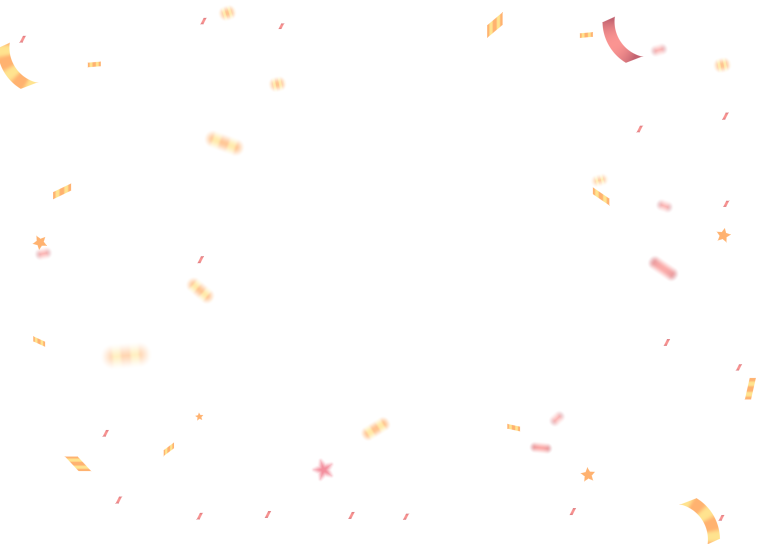
Give the GLSL for this background, as a Shadertoy shader.

```glsl
const float CANVAS_HEIGHT = 543.0;
const vec3 PAPER = vec3(1.0);
const vec3 ORANGE = vec3(1.0, 0.70, 0.44);
const vec3 YELLOW = vec3(1.0, 0.89, 0.56);
const vec3 CORAL = vec3(0.98, 0.58, 0.57);
const vec3 CRIMSON = vec3(0.76, 0.39, 0.44);
const vec3 ROSE = vec3(0.94, 0.45, 0.52);
const float BLUR_FADE = 0.055;
const float CELL = 77.0;
const float JITTER = 48.0;
const float DENSITY = 0.5;
const vec2 CLEAR_CENTRE = vec2(384.0, 310.0);
const vec2 CLEAR_RADIUS = vec2(175.0, 200.0);

vec3 hash3(vec2 p) {
    vec3 q = fract(p.xyx * vec3(0.1031, 0.1030, 0.0973) + 0.37);
    q += dot(q, q.yxz + 33.33);
    return fract((q.xxy + q.yzz) * q.zyx);
}

vec2 rotate(vec2 p, float angle) {
    float c = cos(angle), s = sin(angle);
    return vec2(c * p.x + s * p.y, c * p.y - s * p.x);
}

vec3 goldFoil(float t) {
    return mix(ORANGE, YELLOW, smoothstep(-0.7, 1.0, sin(t)));
}

// Wider blur also thins the ink
void paint(inout vec3 col, float d, float blur, vec3 ink) {
    float soft = max(blur, 0.7 * CANVAS_HEIGHT / iResolution.y);
    float cover = 1.0 - smoothstep(-soft, soft, d);
    col = mix(col, ink, cover * (1.0 - BLUR_FADE * blur));
}

float starDistance(vec2 p, float radius) {
    const vec2 k = vec2(0.80902, -0.58779);
    const vec2 m = vec2(-k.x, k.y);
    p.x = abs(p.x);
    p -= 2.0 * max(dot(k, p), 0.0) * k;
    p -= 2.0 * max(dot(m, p), 0.0) * m;
    p = vec2(abs(p.x), p.y - radius);
    vec2 edge = 0.5 * vec2(-k.y, k.x) - vec2(0.0, 1.0);
    float h = clamp(dot(p, edge) / dot(edge, edge), 0.0, radius);
    return length(p - edge * h) * sign(p.y * edge.x - p.x * edge.y);
}

void star(inout vec3 col, vec2 p, float radius, float angle, float blur, vec3 ink) {
    paint(col, starDistance(rotate(p, angle), radius), blur, ink);
}

// Foil strip: ends cut upright or level when crisp, rounded when soft
void fleck(inout vec3 col, vec2 p, vec2 extent, float angle, float blur, bool red) {
    vec2 q = rotate(p, angle);
    float shear = abs(angle) < 0.8 ? -tan(angle) : 1.0 / tan(angle);
    if (blur == 0.0) q.x += shear * q.y;
    float rounding = min(extent.y, blur);
    vec2 e = abs(q) - extent + rounding;
    float d = length(max(e, 0.0)) + min(max(e.x, e.y), 0.0) - rounding;
    float along = clamp(q.x / extent.x, -1.2, 1.2);
    vec3 ink = red ? mix(CORAL, CRIMSON, 0.6 * along * along) : goldFoil(along * 6.5 - 1.4);
    paint(col, d, blur, ink);
}

// Arc band with slanted ends, kept to one side of its circle
void ribbon(inout vec3 col, vec2 p, bool red) {
    vec2 arm = p - vec2(27.4, 18.5);
    float d = abs(length(arm) - 42.0) - 6.0;
    d = max(d, dot(arm, vec2(0.707)));
    d = max(d, dot(p - vec2(-20.0, 18.0), normalize(vec2(-5.0, 11.0))));
    d = max(d, dot(p - vec2(2.0, -23.0), normalize(vec2(7.0, -18.0))));
    float along = atan(-arm.y, -arm.x);
    float shade = clamp(abs(along - 0.55) / 0.6, 0.0, 1.0);
    vec3 ink = red ? mix(CORAL, CRIMSON, shade * shade) : goldFoil(along * 11.0 + 0.8);
    paint(col, d, 0.0, ink);
}

// Small pieces on a jittered grid around the open middle
void scatter(inout vec3 col, vec2 p) {
    vec2 cell = floor(p / CELL);
    vec2 middle = (cell + 0.5) * CELL;
    vec3 place = hash3(cell + 11.0);
    vec3 kind = hash3(cell + 47.0);
    bool inClearing = length((middle - CLEAR_CENTRE) / CLEAR_RADIUS) < 1.0;
    if (place.z > DENSITY || inClearing) return;
    vec2 q = p - middle - (place.xy - 0.5) * JITTER;
    float tilt = (kind.y - 0.5) * 1.5;
    if (kind.x < 0.5) fleck(col, q, vec2(3.0 + kind.z, 1.3), 1.1, 0.0, true);
    else if (kind.x < 0.7) fleck(col, q, vec2(6.5, 2.3), tilt, 0.0, false);
    else fleck(col, q, vec2(5.5, 2.6), tilt, 4.5, kind.z > 0.6);
}

void mainImage(out vec4 fragColor, in vec2 fragCoord) {
    vec2 p = fragCoord / iResolution.y * CANVAS_HEIGHT;
    vec3 col = PAPER;
    scatter(col, p);

    // Large soft strips and dots
    fleck(col, p - vec2(224.0, 400.0), vec2(17.0, 5.0), -0.35, 5.0, false);
    fleck(col, p - vec2(200.0, 253.0), vec2(13.0, 4.5), -0.70, 4.5, false);
    fleck(col, p - vec2(126.0, 188.0), vec2(19.0, 6.0), 0.08, 8.0, false);
    fleck(col, p - vec2(375.0, 115.0), vec2(13.0, 4.5), 0.55, 4.0, false);
    fleck(col, p - vec2(662.0, 275.0), vec2(14.0, 4.5), -0.60, 4.0, true);
    fleck(col, p - vec2(540.0, 96.0), vec2(9.0, 3.0), -0.10, 3.5, true);
    fleck(col, p - vec2(227.0, 530.0), vec2(6.0, 4.5), 0.30, 4.0, false);
    fleck(col, p - vec2(277.0, 459.0), vec2(6.0, 4.5), 0.20, 4.0, false);
    fleck(col, p - vec2(721.0, 478.0), vec2(6.0, 4.5), 0.20, 4.0, false);

    // Large crisp strips
    fleck(col, p - vec2(494.0, 518.0), vec2(10.0, 4.8), 0.70, 0.0, false);
    fleck(col, p - vec2(78.0, 80.0), vec2(10.0, 4.6), -0.82, 0.0, false);
    fleck(col, p - vec2(62.0, 352.0), vec2(10.0, 3.2), 0.45, 0.0, false);
    fleck(col, p - vec2(600.0, 347.0), vec2(10.0, 2.8), -0.60, 0.0, false);
    fleck(col, p - vec2(749.0, 155.0), vec2(11.0, 3.0), 1.35, 0.0, false);

    // Stars
    star(col, p - vec2(40.0, 301.0), 7.5, 0.5, 0.0, ORANGE);
    star(col, p - vec2(722.0, 308.0), 7.5, -0.2, 0.0, ORANGE);
    star(col, p - vec2(587.0, 69.0), 7.5, 0.1, 0.0, ORANGE);
    star(col, p - vec2(199.0, 127.0), 4.2, 0.1, 0.0, ORANGE);
    star(col, p - vec2(323.0, 74.0), 9.5, 0.3, 3.5, ROSE);

    // Curled ribbons
    ribbon(col, p - vec2(18.0, 477.0), false);
    ribbon(col, p - vec2(622.0, 503.0), true);
    ribbon(col, vec2(698.0, 23.0) - p, false);
    fragColor = vec4(col, 1.0);
}
```
